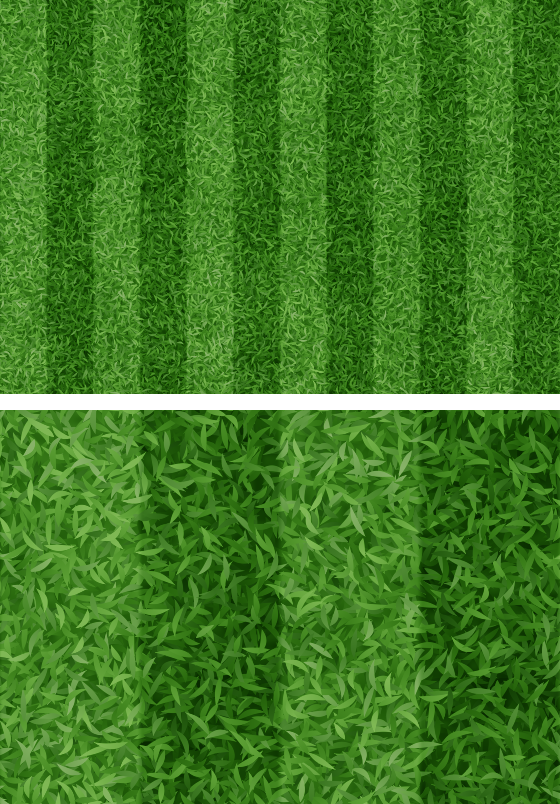
Top: the whole. Bottom: its middle third, enlarged.
Give the GLSL for this texture, as a WebGL 2 fragment shader.

```glsl
#version 300 es
precision highp float;
// Mown lawn: twelve upright stripes, light and dark in turn, covered in short curved grass blades.

uniform vec2 u_resolution;
out vec4 fragColor;

// Four random values from a cell and a layer, without sine
vec4 hash4(vec3 seed) {
    vec4 h = fract(seed.xyzx * vec4(0.1031, 0.1030, 0.0973, 0.1099));
    h += dot(h, h.wzxy + 33.33);
    return fract((h.xxyz + h.yzzw) * h.zywx);
}

float valueNoise(vec2 p) {
    vec2 i = floor(p), f = fract(p);
    f = f * f * (3.0 - 2.0 * f);
    float low = mix(hash4(vec3(i, 50.0)).x, hash4(vec3(i + vec2(1, 0), 50.0)).x, f.x);
    float high = mix(hash4(vec3(i + vec2(0, 1), 50.0)).x, hash4(vec3(i + 1.0, 50.0)).x, f.x);
    return mix(low, high, f.y);
}

// Coverage of a bent, tapered blade; along runs from -1 at the root to 1 at the tip
float bladeMask(vec2 d, float angle, float halfLength, float bend, float aa, out float along) {
    vec2 axis = vec2(cos(angle), sin(angle));
    vec2 q = vec2(dot(d, axis), dot(d, vec2(-axis.y, axis.x)));
    along = q.x / halfLength;
    float t2 = along * along;
    float width = 0.15 * (1.0 - t2) * (1.0 - 0.25 * along);
    float edge = abs(q.y - bend * (t2 - 0.4)) - width;
    return smoothstep(0.6 * aa, -0.6 * aa, edge) * step(t2, 1.0);
}

// Blades piled up in layers: x is the shade, y the dryness
vec2 grass(vec2 p, float aa) {
    vec2 turf = vec2(0.22 + 0.2 * valueNoise(p * 2.0), 0.2);
    for (int layer = 0; layer < 6; layer++) {
        float depth = float(layer);
        vec2 g = p + depth * vec2(0.37, 0.61);
        vec2 home = floor(g);
        for (int y = -1; y <= 1; y++)
        for (int x = -1; x <= 1; x++) {
            vec2 cell = home + vec2(x, y);
            vec4 place = hash4(vec3(cell, depth));
            vec4 look = hash4(vec3(cell, depth + 17.0));
            float along;
            float mask = bladeMask(g - cell - place.xy, 6.2832 * place.z,
                mix(0.5, 0.9, place.w), 0.5 * (look.x - 0.5), aa, along);
            float shade = 0.38 + 0.085 * depth + 0.5 * (look.y - 0.5) + 0.08 * along;
            turf = mix(turf, vec2(shade, smoothstep(0.5, 0.8, look.z)), mask);
        }
    }
    return turf;
}

// From deep shadow green to pale sunlit green
vec3 grassColor(float s, float dry) {
    vec3 green = vec3(0.03, 0.16, 0.0) + s * vec3(0.20, 0.58, 0.0)
        + s * s * vec3(0.18, -0.08, 0.25);
    return green + dry * s * vec3(0.03, -0.02, 0.07);
}

void main() {
    vec2 p = gl_FragCoord.xy / u_resolution.y;
    float stripe = 12.0 * gl_FragCoord.x / u_resolution.x;

    vec2 turf = grass(p * 60.0, 60.0 / u_resolution.y);

    // Light stripe first, with soft edges and a little difference from stripe to stripe
    float wave = abs(mod(stripe - 0.5, 2.0) - 1.0) - 0.5;
    float light = smoothstep(-0.025, 0.025, wave);
    float shade = turf.x + mix(-0.12, 0.14, light);
    shade += 0.03 * (hash4(vec3(floor(stripe), 3.0, 80.0)).x - 0.5);

    // Worn and lush patches
    shade += 0.10 * (valueNoise(p * 5.0) - 0.5) + 0.13 * (valueNoise(p * 19.0) - 0.5);

    fragColor = vec4(grassColor(clamp(shade, 0.0, 1.15), turf.y), 1.0);
}
```
